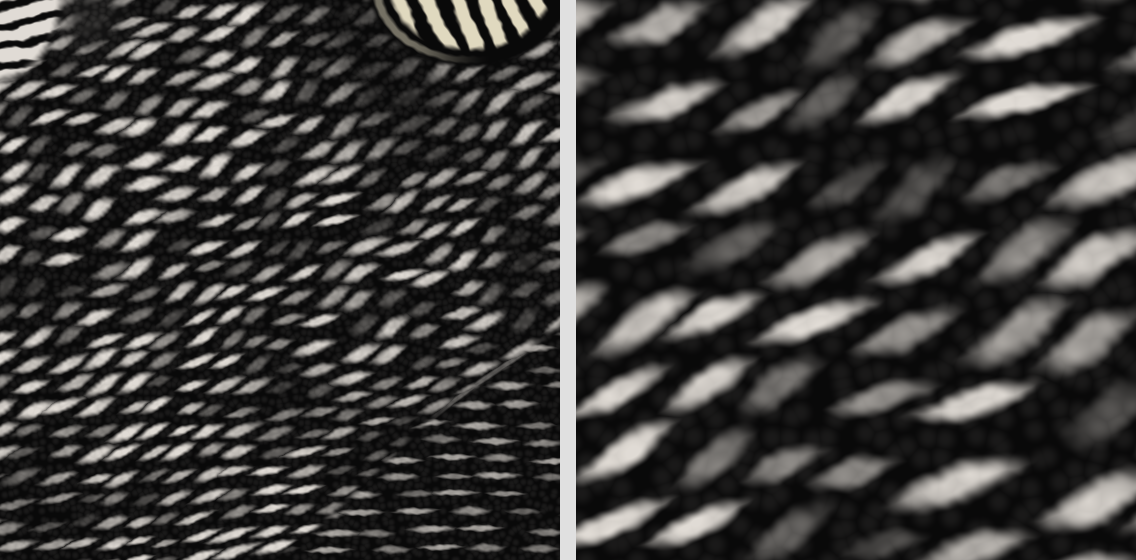
Left, the full canvas; right, a detail of the centre.
A WebGL 1 fragment shader for this texture:

```glsl
precision highp float;

uniform vec2 u_resolution;

const vec3 INK = vec3(0.035, 0.034, 0.035);
const vec3 THREAD = vec3(0.88, 0.86, 0.835);
const vec3 CREAM = vec3(0.88, 0.85, 0.75);

vec2 hash2(vec2 p) {
  vec2 q = vec2(dot(p, vec2(127.1, 311.7)), dot(p, vec2(269.5, 183.3)));
  return fract(sin(q) * 43758.5453);
}

// Layered sines, roughly -1 to 1
float waves(vec2 p) {
  return 0.5 * sin(p.x + 1.7 * sin(p.y * 0.8))
       + 0.3 * sin(p.y * 1.9 - p.x * 0.7 + 2.0)
       + 0.2 * sin(p.x * 3.1 + p.y * 2.7);
}

// Distance to the nearest scattered point
float cellular(vec2 p) {
  float nearest = 1.0;
  for (int j = -1; j <= 1; j++) {
    for (int i = -1; i <= 1; i++) {
      vec2 cell = floor(p) + vec2(float(i), float(j));
      nearest = min(nearest, length(cell + hash2(cell) - p));
    }
  }
  return nearest;
}

// Soft spot, 1 at its centre
float blob(vec2 p, vec2 centre, vec2 radii) {
  vec2 d = (p - centre) / radii;
  return exp(-dot(d, d));
}

// Slanted lens-shaped stitches, one per grid cell, each worn differently
float stitches(vec2 grid, vec2 cellSize, vec2 halfSize, float slope, float wear) {
  float light = 0.0;
  for (int j = -1; j <= 1; j++) {
    for (int i = -1; i <= 1; i++) {
      vec2 cell = floor(grid) + vec2(float(i), float(j));
      vec2 shift = hash2(cell) - 0.5;
      vec2 vary = hash2(cell + 37.0);
      vec2 d = (grid - cell - 0.5 - shift * vec2(0.42, 0.26)) * cellSize;
      d.y -= d.x * slope * (0.75 + 0.5 * vary.x);
      vec2 size = halfSize * mix(vec2(0.78, 0.72), vec2(1.15), vary.yx);
      vec2 e = pow(abs(d) / size, vec2(1.45));
      float body = 1.0 - smoothstep(0.2, 1.4, e.x + e.y);
      float fade = mix(1.0, smoothstep(-0.1, 0.65, vary.y), wear);
      light = max(light, body * fade);
    }
  }
  return light;
}

// Dark wavering stripes across a light ground
float stripes(float across, float wobble, float gap) {
  float wave = 0.5 + 0.5 * sin(6.2832 * across + wobble);
  return smoothstep(gap - 0.2, gap + 0.25, wave);
}

float ellipseRadius(vec2 p, vec2 centre, vec2 radii) {
  return length((p - centre) / radii);
}

void main() {
  vec2 p = gl_FragCoord.xy / u_resolution;
  float rough = cellular(p * 75.0);
  vec2 q = p + 0.0016 * vec2(waves(p * 160.0), waves(p.yx * 140.0 + 3.0));

  // Main weave: rows tighten and flatten toward the bottom
  float rise = smoothstep(0.0, 0.4, p.y);
  float row = 21.0 * q.y - 1.3 * exp(-5.0 * q.y)
            + 21.0 * q.x * mix(-0.06, 0.08, rise) + 0.35 * waves(p * 7.0);
  float column = 17.5 * q.x - 0.07 * row + 0.35 * waves(p.yx * 8.0 + 1.0);
  vec2 weaveCell = vec2(0.057, mix(0.036, 0.046, rise));
  vec2 weaveSize = vec2(0.030, mix(0.0095, 0.0142, rise));
  float weave = stitches(vec2(column, row), weaveCell, weaveSize,
                         mix(0.2, 0.5, rise), 0.75);

  // Worn and shadowed areas
  float shadow = 0.72 * blob(p, vec2(0.70, 0.83), vec2(0.13, 0.12))
               + 0.50 * blob(p, vec2(0.62, 0.97), vec2(0.08, 0.08))
               + 0.95 * blob(p, vec2(0.16, 0.97), vec2(0.06, 0.08))
               + 0.60 * blob(p, vec2(0.93, 0.54), vec2(0.06, 0.12))
               + 0.50 * blob(p, vec2(0.08, 0.10), vec2(0.18, 0.07))
               + 0.50 * blob(p, vec2(0.55, 0.27), vec2(0.13, 0.07))
               + 0.55 * blob(p, vec2(0.09, 0.47), vec2(0.06, 0.04))
               + 0.18 * smoothstep(0.5, 1.0, p.x);
  shadow += 0.15 * waves(p * 19.0);
  weave *= 1.0 - clamp(shadow, 0.0, 0.92);

  // Fine flat dashes beyond the diagonal seam
  float seam = p.y - 0.83 * p.x + 0.40 + 0.012 * sin(p.x * 14.0);
  float flatRow = 30.5 * q.y + 0.15 * waves(p * 6.0);
  vec2 flatGrid = vec2(10.6 * q.x + 0.2 * flatRow, flatRow);
  float dashes = 0.72 * stitches(flatGrid, vec2(0.094, 0.033),
                                 vec2(0.038, 0.0075), 0.03, 0.5);
  float light = mix(dashes, weave, smoothstep(-0.012, 0.012, seam));
  float thread = 1.0 - smoothstep(0.002, 0.008, abs(seam));
  thread *= smoothstep(0.75, 0.82, p.x) * (1.0 - smoothstep(0.92, 0.98, p.x));
  light = max(light, 0.36 * thread);

  // Faint fibres between the stitches
  light += 0.075 * (1.0 - smoothstep(0.1, 0.7, rough)) * (1.0 - light);
  light += 0.07 * blob(p, vec2(0.16, 0.97), vec2(0.06, 0.07));
  light *= 0.92 + 0.12 * (1.0 - rough);
  vec3 color = mix(INK, THREAD, clamp(light, 0.0, 1.0));

  // Striped corner patch
  float corner = ellipseRadius(q, vec2(-0.02, 1.0), vec2(0.135, 0.155));
  float bands = stripes((q.y - 0.18 * q.x) * 27.0, 1.1 * waves(p * 34.0), 0.28);
  color = mix(color, mix(INK, THREAD, bands), 1.0 - smoothstep(0.86, 1.02, corner));

  // Striped oval with a dark gap and a thin rim
  float oval = ellipseRadius(q, vec2(0.84, 1.025), vec2(0.155, 0.122));
  float ribs = stripes((q.x + 0.45 * q.y) * 20.0, 1.2 * waves(p * 30.0), 0.42);
  color = mix(color, INK, 1.0 - smoothstep(1.12, 1.24, oval));
  color = mix(color, mix(INK, CREAM, ribs), 1.0 - smoothstep(0.88, 0.98, oval));
  float rim = 1.0 - smoothstep(0.02, 0.07, abs(oval - 1.08));
  rim *= 1.0 - smoothstep(0.72, 0.88, p.x);
  color = mix(color, CREAM, 0.5 * rim);

  gl_FragColor = vec4(color, 1.0);
}
```
